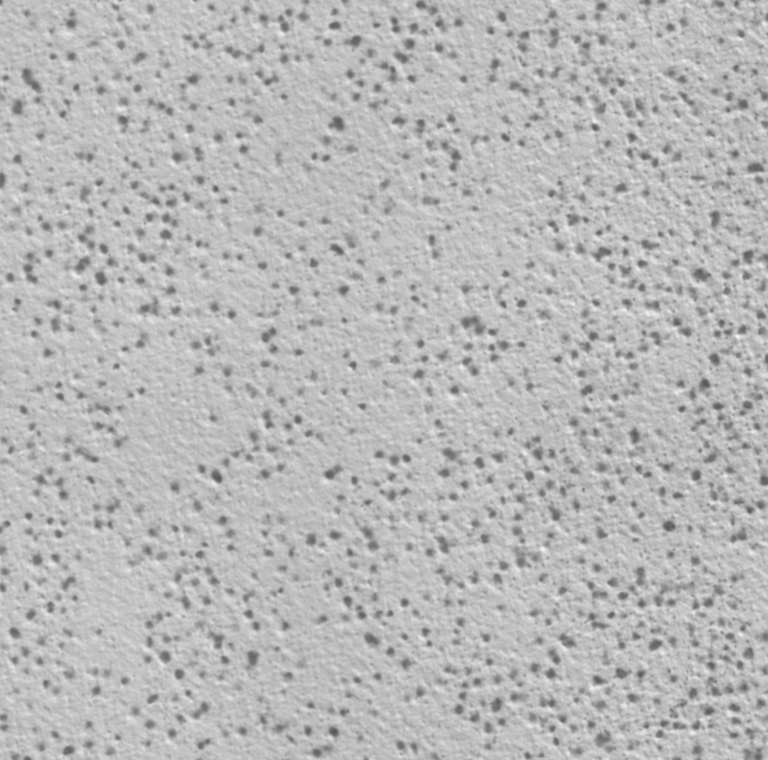
Give the GLSL for this texture, as a WebGL 2 fragment shader.

```glsl
#version 300 es
precision highp float;
// Grey stippled plaster: scattered round bumps in raking light over a fine grain.

#define BASE_TONE 0.757
#define LIGHT_DIR vec2(-0.5, -0.866)
#define COARSE_CELLS 46.0
#define FINE_CELLS 80.0
#define BUMP_RADIUS 0.0059
#define SHADOW_DEPTH 0.36
#define GLINT_HEIGHT 0.15
#define GRAIN_SCALE 150.0
#define GRAIN_RELIEF 0.105
#define PATCH_CONTRAST 0.85

uniform vec2 u_resolution;
out vec4 outColor;

// Integer hash of a lattice cell, giving two values in 0..1
vec2 hash2(vec2 cell, uint seed) {
    uvec2 v = uvec2(ivec2(floor(cell))) + uvec2(seed * 1973u, seed * 9277u);
    v = v * 1664525u + 1013904223u;
    v.x += v.y * 1664525u;
    v.y += v.x * 1664525u;
    v ^= v >> 16u;
    v.x += v.y * 1664525u;
    v.y += v.x * 1664525u;
    v ^= v >> 16u;
    return vec2(v >> 8u) / 16777216.0;
}

float valueNoise(vec2 p, uint seed) {
    vec2 cell = floor(p);
    vec2 f = p - cell;
    f = f * f * f * (f * (f * 6.0 - 15.0) + 10.0);
    float bottom = mix(hash2(cell, seed).x, hash2(cell + vec2(1, 0), seed).x, f.x);
    float top = mix(hash2(cell + vec2(0, 1), seed).x, hash2(cell + vec2(1, 1), seed).x, f.x);
    return mix(bottom, top, f.y);
}

// Surface grain: octaves turned against each other to hide the lattice
float grainHeight(vec2 p) {
    const mat2 turn = mat2(0.8, 0.6, -0.6, 0.8);
    vec2 q = turn * p * GRAIN_SCALE;
    float h = valueNoise(q, 11u);
    h += 0.5 * valueNoise(turn * q * 1.8, 12u);
    return h + 0.9 * valueNoise(turn * q * 0.55, 13u);
}

// Share of cells that hold a bump: patchy, and denser to the right
float bumpDensity(vec2 p) {
    float patches = valueNoise(p * 15.0, 21u) + 0.8 * valueNoise(p * 29.0, 22u) - 0.9;
    return 0.52 + 0.22 * smoothstep(0.4, 1.0, p.x) + PATCH_CONTRAST * patches;
}

// Shadow (x) and glint (y) of the scattered bumps nearby
vec2 bumpShading(vec2 p, float cells, float radius, uint seed) {
    vec2 home = floor(p * cells);
    vec2 shading = vec2(0.0);
    for (int y = -1; y <= 1; y++) {
        for (int x = -1; x <= 1; x++) {
            vec2 cell = home + vec2(x, y);
            vec2 center = (cell + hash2(cell, seed)) / cells;
            vec2 traits = hash2(cell, seed + 1u);
            vec2 form = hash2(cell, seed + 2u);
            float present = smoothstep(-0.04, 0.04, bumpDensity(center) - traits.x);
            vec2 d = (p - center) / (radius * mix(0.72, 1.14, form.x));
            vec2 away = d + 0.5 * LIGHT_DIR;
            vec2 toward = d - 1.05 * LIGHT_DIR;
            float relief = present * mix(0.45, 1.25, traits.y);
            shading.x += relief * exp(-dot(away, away));
            shading.y += relief * mix(0.5, 1.3, form.y) * exp(-1.1 * dot(toward, toward));
        }
    }
    return shading;
}

void main() {
    vec2 p = gl_FragCoord.xy / u_resolution.x;
    float rough = smoothstep(0.4, 1.0, p.x);

    // Uneven outlines
    vec2 wobble = vec2(valueNoise(p * 130.0, 31u), valueNoise(p * 130.0, 32u)) - 0.5;
    vec2 q = p + 0.0026 * wobble;

    // Large bumps, then faint small ones
    vec2 shading = bumpShading(q, COARSE_CELLS, BUMP_RADIUS, 41u);
    shading += mix(0.32, 0.48, rough) * bumpShading(q, FINE_CELLS, 0.55 * BUMP_RADIUS, 51u);

    // Grain, rougher to the right
    vec2 reach = LIGHT_DIR * 0.0018;
    float grain = grainHeight(p - reach) - grainHeight(p + reach);

    // Shadows level off at their floor, glints give way to shadows
    float shadow = 1.0 - exp(-1.5 * shading.x * shading.x - 0.5 * shading.x);
    float glint = shading.y / (1.0 + 0.5 * shading.y) * (1.0 - 0.75 * shadow);
    float tone = BASE_TONE - 0.012 * p.x + 0.03 * (valueNoise(p * 5.0, 61u) - 0.5);
    tone += GLINT_HEIGHT * glint - SHADOW_DEPTH * shadow;
    tone += GRAIN_RELIEF * (1.0 + 0.4 * rough) * (1.0 - 0.5 * shadow) * grain;

    outColor = vec4(vec3(clamp(tone, 0.0, 1.0)), 1.0);
}
```
